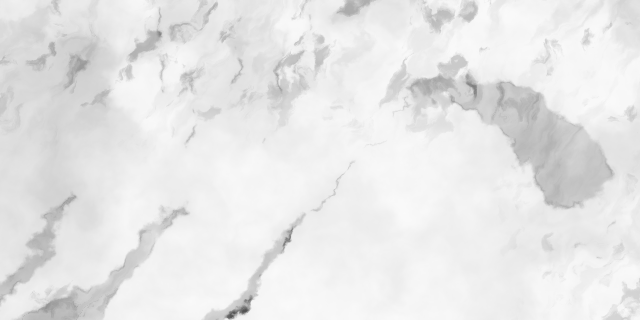
A WebGL 2 fragment shader for this texture:

```glsl
#version 300 es
precision highp float;
// White marble: pale clouds, a grey haze, translucent grey bands and dark veins.
// Curved ribbons are measured in noise-warped space, and each layer adds ink
// that darkens a white ground; noise breaks the layers into ragged flecks.

uniform vec2 u_resolution;
out vec4 outColor;

const float GROUND_INK = 0.032;
const float CLOUD_INK = 0.085;
const float HAZE_INK = 0.062;
const float BAND_INK = 0.135;
const float FLECK_INK = 0.20;
const float CRACK_INK = 0.26;
const float VEIN_INK = 0.46;
const float DARKEST = 0.27;
const float BROAD_WARP = 0.13;
const float FINE_WARP = 0.045;
const int CRACK_COUNT = 5;
const vec2 GRAIN_DIR = vec2(0.57, 0.82);

float hash(vec2 cell) {
    vec3 h = fract(vec3(cell.xyx) * 0.1031);
    h += dot(h, h.yzx + 33.33);
    return fract((h.x + h.y) * h.z);
}

float noise(vec2 p) {
    vec2 i = floor(p), f = fract(p);
    f = f * f * f * (f * (f * 6.0 - 15.0) + 10.0);
    return mix(mix(hash(i), hash(i + vec2(1, 0)), f.x),
               mix(hash(i + vec2(0, 1)), hash(i + vec2(1, 1)), f.x), f.y);
}

float fbm(vec2 p) {
    float sum = 0.0, amp = 0.516;
    for (int i = 0; i < 5; i++) {
        sum += amp * noise(p + 40.0);
        p = mat2(1.6, 1.2, -1.2, 1.6) * p + 7.3;
        amp *= 0.5;
    }
    return sum;
}

vec2 fbm2(vec2 p) {
    return vec2(fbm(p), fbm(p + vec2(31.7, 17.3))) - 0.5;
}

// Signed distance to a bowed ribbon whose half width runs from w0 to w1.
float ribbon(vec2 p, vec2 a, vec2 b, float bow, float w0, float w1) {
    vec2 ab = b - a;
    float t = clamp(dot(p - a, ab) / dot(ab, ab), 0.0, 1.0);
    vec2 side = normalize(vec2(-ab.y, ab.x));
    vec2 axis = a + ab * t + side * bow * 4.0 * t * (1.0 - t);
    return length(p - axis) - mix(w0, w1, t);
}

float cover(float d, float soft) {
    soft = max(soft, 0.7 / u_resolution.y);
    return 1.0 - smoothstep(-soft, soft, d);
}

void main() {
    vec2 p = gl_FragCoord.xy / u_resolution.y;
    vec2 broad = fbm2(p * 5.0);
    vec2 q = p + BROAD_WARP * broad + FINE_WARP * fbm2(p * 24.0);

    // Shared noise fields
    float cloud = fbm(p * 4.0 + broad);
    float grain = fbm(p * 19.0 + 5.0);
    vec2 along = vec2(dot(q, GRAIN_DIR), dot(q, vec2(GRAIN_DIR.y, -GRAIN_DIR.x)));
    float streak = fbm(along * vec2(7.0, 19.0));

    // Ground and clouds, busier at the top and the right
    float busy = max(smoothstep(0.45, 0.85, q.y), 0.75 * smoothstep(1.45, 1.95, q.x));
    float ink = GROUND_INK + 0.03 * (grain - 0.5);
    ink += smoothstep(0.36, 0.74, cloud) * mix(0.035, CLOUD_INK, busy);
    ink += 0.05 * busy * smoothstep(0.46, 0.72, streak);

    // Grey haze down the left side
    float haze = cover(ribbon(q, vec2(0.24, 1.1), vec2(0.16, 0.32), 0.0, 0.14, 0.19), 0.075);
    float hazeCore = cover(ribbon(q, vec2(0.27, 0.95), vec2(0.18, 0.36), 0.0, 0.02, 0.04), 0.05);
    ink += HAZE_INK * haze * (0.6 + 0.8 * streak) + 0.035 * hazeCore;

    // Translucent bands: two at lower left, a widening patch at right
    float lowBand = ribbon(q, vec2(0.58, 0.35), vec2(0.13, -0.03), 0.02, 0.008, 0.075);
    float sideBand = ribbon(q, vec2(0.26, 0.40), vec2(-0.02, 0.06), 0.0, 0.008, 0.024);
    float patchNeck = ribbon(q, vec2(1.27, 0.68), vec2(1.54, 0.69), 0.04, 0.008, 0.05);
    float patchBody = ribbon(q, vec2(1.54, 0.69), vec2(1.80, 0.47), 0.02, 0.065, 0.115);
    float patchEdge = min(patchNeck, patchBody);
    float band = min(min(lowBand, sideBand), patchEdge);
    float body = cover(band, 0.009);
    ink += BAND_INK * body * (0.35 + 1.2 * streak);
    ink += 0.04 * cover(band, 0.07);
    ink += 0.13 * cover(abs(band + 0.006) - 0.002, 0.006) * smoothstep(0.48, 0.7, grain);
    float strands = cover(abs(streak - 0.5) - 0.006, 0.022);
    float strandArea = max(cover(patchNeck, 0.02), cover(lowBand, 0.02));
    ink += 0.11 * strands * strandArea * smoothstep(0.36, 0.6, cloud);

    // Scattered flecks, thickest in the busy parts and the lower left corner
    float corner = cover(length(q - vec2(0.12, 0.08)) - 0.09, 0.08);
    float fleck = smoothstep(0.61, 0.78, fbm(along * vec2(11.0, 17.0) + 3.0));
    ink += FLECK_INK * fleck * max(max(0.9 * busy, corner), 0.5 * body);

    // Steep broken cracks across the upper half
    for (int i = 0; i < CRACK_COUNT; i++) {
        float n = float(i);
        vec2 top = vec2(0.47 + 0.135 * n, 1.03 - 0.4 * fract(n * 0.5));
        vec2 foot = top + vec2(0.05 - 0.03 * n, -0.28);
        float crack = ribbon(q, top, foot, 0.01, 0.003, 0.002);
        float broken = smoothstep(0.45, 0.66, grain);
        ink += CRACK_INK * cover(crack, 0.009) * broken + 0.03 * cover(crack, 0.035);
    }

    // Main diagonal vein: grey sheath, dark core, faint upper thread
    vec2 bend = vec2(0.96, 0.33);
    float sheath = ribbon(q, vec2(0.63, -0.03), bend, -0.03, 0.027, 0.006);
    float core = ribbon(q, vec2(0.65, -0.03), bend, -0.038, 0.009, 0.002);
    float thread = ribbon(q, bend, vec2(1.28, 0.69), -0.012, 0.003, 0.001);
    ink += 0.14 * cover(sheath, 0.008) * (0.4 + 1.2 * streak);
    ink += VEIN_INK * cover(core, 0.005) * smoothstep(0.3, 0.6, grain);
    ink += 0.15 * cover(thread, 0.004) * smoothstep(0.34, 0.6, grain);
    ink += 0.03 * cover(min(sheath, thread), 0.05);

    // Faint threads at lower right
    float rightThread = min(ribbon(q, vec2(2.02, 0.42), vec2(1.82, 0.20), 0.0, 0.003, 0.001),
                            ribbon(q, vec2(1.87, 0.19), vec2(1.83, 0.06), -0.02, 0.004, 0.002));
    ink += 0.17 * cover(rightThread, 0.007) * smoothstep(0.36, 0.62, grain);
    ink += 0.03 * cover(rightThread, 0.05);

    outColor = vec4(vec3(clamp(1.0 - ink, DARKEST, 0.99)), 1.0);
}
```
